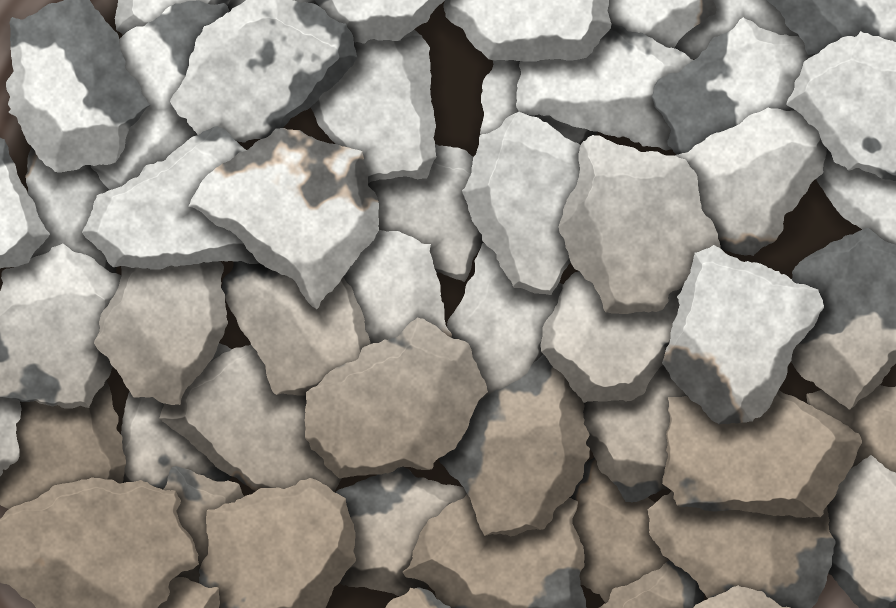
Give the GLSL for this texture, as a WebGL 1 fragment shader.

```glsl
precision highp float;
// A heap of broken, dusty limestone chunks in a dark round tub, lit from above.
uniform vec2 u_resolution;

const float ROWS = 5.3;   // stone cells along the canvas height
const float SIDES = 7.0;  // side facets of one stone
const vec3 PALE = vec3(0.90, 0.90, 0.88);
const vec3 BROWN = vec3(0.64, 0.58, 0.51);
const vec3 SLATE = vec3(0.36, 0.37, 0.37);
const vec3 RUST = vec3(0.70, 0.57, 0.45);
const vec3 GAP = vec3(0.17, 0.14, 0.115);
const vec3 WALL_DARK = vec3(0.29, 0.23, 0.20);
const vec3 WALL_LIGHT = vec3(0.54, 0.49, 0.46);

float hash(vec2 p) {
  return fract(sin(dot(p, vec2(127.1, 311.7))) * 43758.5453);
}

float noise(vec2 p) {
  vec2 i = floor(p), f = fract(p);
  f = f * f * (3.0 - 2.0 * f);
  return mix(mix(hash(i), hash(i + vec2(1, 0)), f.x),
             mix(hash(i + vec2(0, 1)), hash(i + vec2(1, 1)), f.x), f.y);
}

float fbm(vec2 p) {
  float sum = 0.0, amp = 0.53;
  for (int i = 0; i < 4; i++) {
    sum += amp * noise(p);
    p = mat2(1.6, 1.2, -1.2, 1.6) * p + 7.3;
    amp *= 0.5;
  }
  return sum;
}

vec2 stoneCentre(vec2 cell) {
  return cell + 0.27 + 0.46 * vec2(hash(cell + 3.1), hash(cell + 8.7));
}

// Relative distance from the middle of the tub; 1 is the wall.
float tubRadius(vec2 p) {
  float aspect = u_resolution.x / u_resolution.y;
  vec2 c = p / ROWS - 0.5 * vec2(aspect, 1.0);
  return length(c / vec2(0.565 * aspect, 0.78));
}

// Faceted stone around the origin: xy = surface slope, z = outline distance.
vec3 stone(vec2 q, vec2 cell) {
  float axis = 6.283 * hash(cell + 5.9);
  vec2 tilt = 0.6 * (vec2(hash(cell + 1.3), hash(cell + 2.9)) - 0.5);
  float height = 0.25 - dot(tilt, q), outline = -9.0;
  vec2 slope = tilt;
  for (float k = 0.0; k < SIDES; k++) {
    float r1 = hash(cell + vec2(k * 1.7, 14.3));
    float r2 = fract(r1 * 17.0), r3 = fract(r1 * 291.0);
    float angle = 6.283 * (k + 0.55 * r1) / SIDES;
    vec2 dir = vec2(cos(angle), sin(angle));
    float reach = mix(0.53, 0.78, r2) * mix(0.76, 1.22, abs(cos(angle - axis)));
    float d = dot(q, dir) - reach;
    float steep = mix(0.6, 3.2, r3);
    outline = max(outline, d);
    // Facets blend into each other over a worn ridge
    float blend = smoothstep(0.025, -0.025, -d * steep - height);
    slope = mix(slope, dir * steep, blend);
    height = min(height, -d * steep);
  }
  return vec3(slope, outline);
}

// Dusty pale skin; some stones show one broad broken face of slate.
vec3 stoneColour(vec2 p, vec2 q, vec2 cell) {
  float tone = hash(cell + 21.7);
  float level = p.y / ROWS + 0.4 * (tone - 0.5);
  vec3 colour = mix(BROWN, PALE, smoothstep(0.0, 0.72, level));
  float turn = 6.283 * hash(cell + 27.5);
  float side = dot(q, vec2(cos(turn), sin(turn)));
  float bare = side + 1.1 * (fbm(p * 2.6 + 19.0 * tone) - 0.5)
             - mix(0.75, -0.1, pow(hash(cell + 33.1), 2.2));
  float rusty = step(0.8, hash(cell + 41.3));
  colour = mix(colour, RUST, 0.6 * rusty * smoothstep(-0.10, 0.0, bare));
  vec3 slate = SLATE * (0.75 + 0.5 * fbm(p * 9.0 + 5.0));
  colour = mix(colour, slate, 0.85 * smoothstep(-0.03, 0.05, bare));
  return colour * (0.92 + 0.16 * fbm(p * 13.0 + tone));
}

vec3 heap(vec2 p) {
  vec2 base = floor(p);
  vec2 rough = p + 0.16 * (vec2(fbm(p * 4.0), fbm(p * 4.0 + 40.0)) - 0.5);
  // Find the uppermost stone
  float top = -1.0;
  vec2 topCell = base, slope = vec2(0.0);
  for (int i = 0; i < 9; i++) {
    vec2 cell = base + vec2(mod(float(i), 3.0), floor(float(i) / 3.0)) - 1.0;
    vec2 centre = stoneCentre(cell);
    vec3 s = stone(rough - centre, cell);
    float level = hash(cell + 11.9);
    if (s.z < 0.0 && level > top && tubRadius(centre) < 1.03) {
      top = level;
      topCell = cell;
      slope = s.xy;
    }
  }
  // Soft shadow cast downwards by the stones above it
  float light = 1.0;
  for (int i = 0; i < 9; i++) {
    vec2 cell = base + vec2(mod(float(i), 3.0), floor(float(i) / 3.0)) - 1.0;
    vec2 centre = stoneCentre(cell);
    if (hash(cell + 11.9) > top + 0.0001 && tubRadius(centre) < 1.03) {
      float d = stone(rough + vec2(-0.02, 0.05) - centre, cell).z;
      light *= 1.0 - 0.68 * smoothstep(0.15, -0.03, d);
    }
  }
  // Tub wall and gaps
  if (top < 0.0) {
    float radius = tubRadius(p);
    float streak = noise(vec2(radius * 45.0, p.y * 0.6));
    vec3 wall = mix(WALL_DARK, WALL_LIGHT, streak);
    return mix(GAP, wall, smoothstep(0.88, 0.96, radius)) * mix(0.6, 1.0, light);
  }
  // Lit rough facets
  vec2 bump = vec2(fbm(p * 8.0), fbm(p * 8.0 + 31.0)) - 0.5;
  vec3 normal = normalize(vec3(slope + 0.75 * bump, 1.0));
  float lambert = max(dot(normal, normalize(vec3(-0.15, 0.50, 0.85))), 0.0);
  float grain = 0.95 + 0.1 * noise(p * 42.0);
  vec3 skin = stoneColour(p, rough - stoneCentre(topCell), topCell);
  return skin * (0.48 + 0.59 * lambert) * light * grain;
}

void main() {
  vec3 colour = vec3(0.0);
  for (int i = 0; i < 4; i++) {
    vec2 offset = 0.5 * vec2(mod(float(i), 2.0), floor(float(i) / 2.0)) - 0.25;
    colour += 0.25 * heap((gl_FragCoord.xy + offset) / u_resolution.y * ROWS);
  }
  gl_FragColor = vec4(colour, 1.0);
}
```
